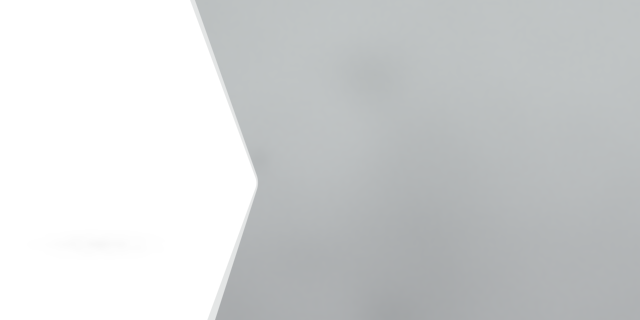
Reproduce this background procedurally as a Shadertoy shader.

```glsl
const vec3 PAPER_WHITE = vec3(1.0);
const vec3 RIM_GREY = vec3(0.895, 0.900, 0.900);
const vec3 WALL_TOP = vec3(0.752, 0.768, 0.770);
const vec3 WALL_BOTTOM = vec3(0.685, 0.695, 0.702);

vec2 hashGradient(vec2 cell) {
    float angle = 6.2832 * fract(sin(dot(cell, vec2(127.1, 311.7))) * 43758.5);
    return vec2(cos(angle), sin(angle));
}

float cornerSlope(vec2 cell, vec2 offset, vec2 corner) {
    return dot(hashGradient(cell + corner), offset - corner);
}

float gradientNoise(vec2 p) {
    vec2 cell = floor(p);
    vec2 f = p - cell;
    vec2 u = f * f * f * (f * (f * 6.0 - 15.0) + 10.0);
    float low = mix(cornerSlope(cell, f, vec2(0, 0)), cornerSlope(cell, f, vec2(1, 0)), u.x);
    float high = mix(cornerSlope(cell, f, vec2(0, 1)), cornerSlope(cell, f, vec2(1, 1)), u.x);
    return mix(low, high, u.y);
}

float smoothMin(float a, float b, float k) {
    float h = max(k - abs(a - b), 0.0) / k;
    return min(a, b) - 0.25 * k * h * h;
}

float softSpot(vec2 p, vec2 center, vec2 radius) {
    vec2 d = (p - center) / radius;
    return exp(-dot(d, d));
}

// Each side is (x at the canvas border, slope towards the tip).
float arrowDistance(vec2 p, vec2 upper, vec2 lower, float rounding) {
    float upperX = upper.x + upper.y * (1.0 - p.y);
    float lowerX = lower.x + lower.y * p.y;
    return 0.94 * (p.x - smoothMin(upperX, lowerX, rounding));
}

float coverage(float dist, float pixel) {
    return 1.0 - smoothstep(-0.75 * pixel, 0.75 * pixel, dist);
}

vec3 wallColor(vec2 p) {
    vec3 color = mix(WALL_BOTTOM, WALL_TOP, smoothstep(-0.1, 0.9, p.y));

    // Broad shadows and a pale patch
    float shade = 0.035 * softSpot(p, vec2(1.31, 0.22), vec2(0.24, 0.46));
    shade += 0.028 * softSpot(p, vec2(1.15, 0.76), vec2(0.11, 0.10));
    shade += 0.025 * softSpot(p, vec2(0.70, 0.00), vec2(0.20, 0.25));
    shade += 0.025 * softSpot(p, vec2(1.22, 0.00), vec2(0.11, 0.08));
    shade += 0.012 * softSpot(p, vec2(0.98, 0.20), vec2(0.13, 0.09));
    shade += 0.022 * softSpot(p, vec2(0.81, 0.50), vec2(0.035, 0.04));
    shade += 0.015 * softSpot(p, vec2(0.62, 1.00), vec2(0.20, 0.25));
    shade -= 0.016 * softSpot(p, vec2(1.05, 0.54), vec2(0.16, 0.22));

    // Faint mottling
    float grain = 0.006 * gradientNoise(p * 6.0) + 0.004 * gradientNoise(p * 45.0);
    return color - shade + grain;
}

vec3 paperColor(vec2 p) {
    float smudge = softSpot(p, vec2(0.31, 0.235), vec2(0.14, 0.032));
    float mottling = 0.75 + 0.5 * gradientNoise(p * vec2(24.0, 40.0));
    return PAPER_WHITE - 0.028 * smudge * mottling;
}

void mainImage(out vec4 fragColor, in vec2 fragCoord) {
    vec2 p = fragCoord / iResolution.y;
    float pixel = 1.0 / iResolution.y;

    // White arrow panel with a thin pale rim
    float rim = arrowDistance(p, vec2(0.609, 0.353), vec2(0.672, 0.321), 0.016);
    float panel = arrowDistance(p, vec2(0.594, 0.368), vec2(0.648, 0.365), 0.012);

    vec3 color = wallColor(p);
    color = mix(color, RIM_GREY, coverage(rim, pixel));
    color = mix(color, paperColor(p), coverage(panel, pixel));
    fragColor = vec4(color, 1.0);
}
```
